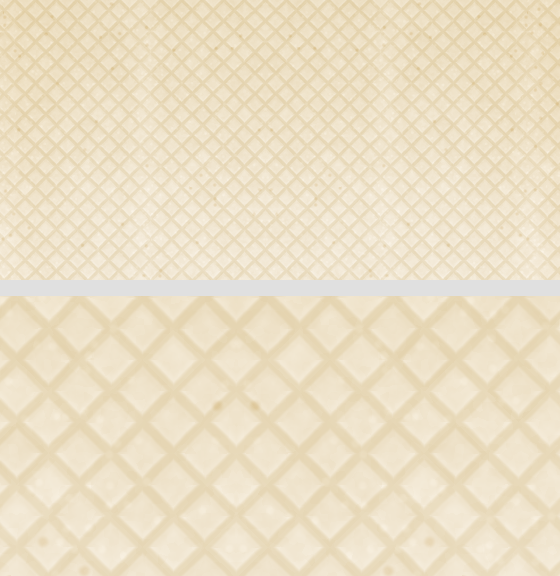
Top: the whole. Bottom: its middle third, enlarged.
A Shadertoy shader for this pattern:

```glsl
// Pale wafer sheet: a diagonal lattice of shallow grooves around soft square pads.
// The lattice is a rotated fract grid mirrored about one axis; cellular noise
// and layered sines add crumbs, floury patches and small toasted specks.

const float ACROSS = 26.8;        // diamonds across the sheet
const float DOWN = 13.45;         // diamonds down the sheet
const float MIRROR_X = 0.948;     // mirror axis, in canvas heights
const float ROW_Y = 0.888;        // height of one row of diamond centres

float hash(vec2 p) {
    vec3 q = fract(vec3(p.xyx) * 0.1031);
    q += dot(q, q.yzx + 33.33);
    return fract((q.x + q.y) * q.z);
}

// Distance to the nearest scattered point, and that point's random value
vec2 cellular(vec2 p) {
    vec2 base = floor(p);
    vec2 nearest = vec2(9.0, 0.0);
    for (int j = -1; j <= 1; j++) {
        for (int i = -1; i <= 1; i++) {
            vec2 cell = base + vec2(i, j);
            vec2 site = cell + 0.15 + 0.7 * vec2(hash(cell), hash(cell + 57.0));
            float d = length(p - site);
            if (d < nearest.x) nearest = vec2(d, hash(cell + 113.0));
        }
    }
    return nearest;
}

float layeredSines(vec2 p) {
    float sum = 0.0, amplitude = 0.5;
    for (int i = 0; i < 4; i++) {
        sum += amplitude * sin(p.x + 1.7 * sin(p.y)) * cos(p.y - 1.3 * sin(p.x));
        p = mat2(1.6, 1.2, -1.2, 1.6) * p + 2.3;
        amplitude *= 0.55;
    }
    return sum;
}

// Soft vertical band of wear
float band(float x, float centre, float width) {
    float d = (x - centre) / width;
    return exp(-d * d);
}

// Groove strength in x, slope light in y, for lattice coordinates
vec2 waffle(vec2 lattice, float halfWidth, float blur) {
    vec2 q = fract(lattice + 0.5) - 0.5;
    vec2 edge = 0.5 - abs(q);
    float d = min(edge.x, edge.y);
    float groove = 1.0 - smoothstep(halfWidth - blur, halfWidth + blur, d);
    float rim = smoothstep(halfWidth, halfWidth + blur, d)
              * (1.0 - smoothstep(halfWidth + blur, halfWidth + 0.18, d));
    return vec2(groove, rim * sign(q.y - q.x));
}

// Small spots on a fraction of the scattered points
float specks(vec2 p, float share, float radius, float blur) {
    vec2 c = cellular(p);
    return step(1.0 - share, c.y) * (1.0 - smoothstep(radius - blur, radius + blur, c.x));
}

void mainImage(out vec4 fragColor, in vec2 fragCoord) {
    vec2 uv = fragCoord / iResolution.y;
    float aspect = iResolution.x / iResolution.y;
    vec2 period = vec2(aspect / ACROSS, 1.0 / DOWN);
    float pixel = 1.0 / iResolution.y;
    vec2 p = vec2(abs(uv.x - MIRROR_X), uv.y);

    // Lattice with slightly uneven pressing
    vec2 grid = vec2(p.x, p.y - ROW_Y) / period;
    vec2 lattice = vec2(grid.x + grid.y, grid.x - grid.y);
    lattice += 0.025 * vec2(layeredSines(p * 31.0), layeredSines(p * 27.0 + 4.0));
    float blur = max(0.05, 0.9 * pixel / period.y);
    vec2 relief = waffle(lattice, 0.11, blur);

    // Wear is strongest on the seams and in the lower half
    float seams = band(p.x, 0.43, 0.045) + band(p.x, 0.95, 0.05);
    float patches = smoothstep(0.1, 0.6, layeredSines(p * 9.0 + 1.5));
    float flour = clamp(0.5 * seams + 0.4 * patches * (1.0 - 0.6 * uv.y), 0.0, 1.0);
    float mottle = layeredSines(p * 60.0) + 0.8 * (0.5 - cellular(p * 45.0).x);
    float grain = cellular(p * 100.0).y - 0.5;

    // Base colour, paler towards the bottom
    vec3 pad = mix(vec3(0.951, 0.913, 0.840), vec3(0.930, 0.878, 0.770),
                   smoothstep(0.0, 1.0, uv.y));
    vec3 grooveTint = vec3(0.035, 0.050, 0.088);
    vec3 warmTint = vec3(0.010, 0.015, 0.025);
    vec3 color = pad;
    color += warmTint * (hash(floor(lattice + 0.5) + 40.0) - 0.5);
    color += warmTint * (0.8 * mottle + 0.8 * grain);
    color -= grooveTint * relief.x * (1.0 - 0.45 * flour + 0.2 * mottle);
    color += warmTint * 0.8 * relief.y;
    color += vec3(0.010, 0.015, 0.027) * flour;

    // Pale crumbs and toasted specks
    float crumbs = specks(p * 58.0, 0.12 + 0.3 * min(seams, 1.0), 0.26, 0.15);
    float toasted = specks(p * 36.0 + 11.0, 0.018 + 0.08 * min(seams, 1.0), 0.2, 0.13);
    color += vec3(0.015, 0.02, 0.03) * crumbs;
    color -= vec3(0.035, 0.06, 0.105) * toasted;

    // Edges of the sheet are a touch more golden
    float side = abs(uv.x / aspect - 0.5) * 2.0;
    color -= vec3(0.004, 0.010, 0.022) * smoothstep(0.6, 1.0, side);

    fragColor = vec4(clamp(color, 0.0, 1.0), 1.0);
}
```
